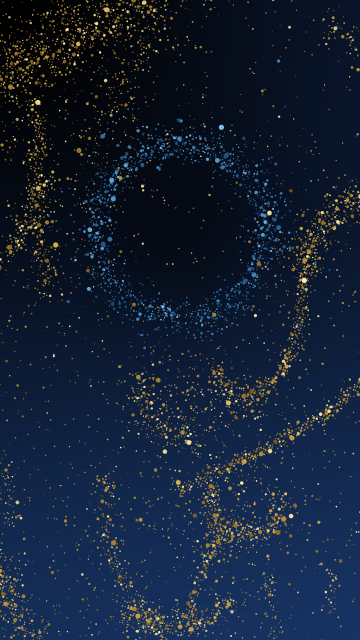
This background is drawn by a WebGL 2 fragment shader. Its source:

```glsl
#version 300 es
precision highp float;
// Gold dust drifting in curved streams and a blue ring of specks on a navy gradient.
// Curves and the ring form density fields; rotated jittered grids of several sizes
// place a round dot wherever a cell's hash falls below the local density.
uniform vec2 u_resolution;
out vec4 outColor;

const vec2 RING_CENTER = vec2(0.284, 0.640);
const float RING_RADIUS = 0.129;

float hash(vec2 p, float seed) {
  vec3 q = fract(vec3(p.xyx + seed * 7.31) * vec3(0.1031, 0.1030, 0.0973));
  q += dot(q, q.yzx + 33.33);
  return fract((q.x + q.y) * q.z);
}

float noise(vec2 p) {
  vec2 i = floor(p), f = fract(p);
  f = f * f * (3.0 - 2.0 * f);
  vec2 e = vec2(0.0, 1.0);
  return mix(mix(hash(i, 1.0), hash(i + e.yx, 1.0), f.x),
             mix(hash(i + e.xy, 1.0), hash(i + e.yy, 1.0), f.x), f.y);
}

float segmentDistance(vec2 p, vec2 a, vec2 b) {
  vec2 ab = b - a;
  return length(p - a - ab * clamp(dot(p - a, ab) / dot(ab, ab), 0.0, 1.0));
}

// Density around a quadratic curve: a dense core with a faint halo
float stream(vec2 p, vec2 a, vec2 b, vec2 c, float width, float weight) {
  float d = 10.0;
  vec2 last = a;
  for (int i = 1; i <= 6; i++) {
    float t = float(i) / 6.0;
    vec2 next = mix(mix(a, b, t), mix(b, c, t), t);
    d = min(d, segmentDistance(p, last, next));
    last = next;
  }
  d /= width;
  return weight * (exp(-d * d) + 0.13 * exp(-d * 0.6));
}

float blob(vec2 p, vec2 center, vec2 size) {
  vec2 q = (p - center) / size;
  return exp(-dot(q, q));
}

float goldDensity(vec2 p) {
  // Upper left cloud and strands
  float g = stream(p, vec2(0.0, 0.88), vec2(0.08, 0.93), vec2(0.21, 1.0), 0.042, 0.45);
  g += stream(p, vec2(0.055, 0.84), vec2(0.078, 0.68), vec2(0.0, 0.58), 0.011, 0.5);
  g += stream(p, vec2(0.07, 0.72), vec2(0.06, 0.64), vec2(0.07, 0.55), 0.018, 0.3);
  g += stream(p, vec2(0.25, 0.98), vec2(0.2, 0.88), vec2(0.14, 0.76), 0.022, 0.18);
  // Right hand sweep
  g += stream(p, vec2(0.52, 0.96), vec2(0.55, 0.95), vec2(0.565, 0.92), 0.012, 0.35);
  g += stream(p, vec2(0.57, 0.695), vec2(0.49, 0.66), vec2(0.475, 0.585), 0.018, 0.75);
  g += stream(p, vec2(0.472, 0.59), vec2(0.485, 0.42), vec2(0.385, 0.375), 0.008, 0.7);
  g += stream(p, vec2(0.41, 0.385), vec2(0.35, 0.365), vec2(0.34, 0.42), 0.011, 0.6);
  g += stream(p, vec2(0.22, 0.40), vec2(0.22, 0.33), vec2(0.29, 0.32), 0.018, 0.45);
  g += stream(p, vec2(0.565, 0.40), vec2(0.50, 0.33), vec2(0.28, 0.235), 0.008, 0.75);
  // Lower loops
  g += stream(p, vec2(0.33, 0.235), vec2(0.335, 0.19), vec2(0.345, 0.165), 0.008, 0.7);
  g += stream(p, vec2(0.34, 0.18), vec2(0.42, 0.13), vec2(0.445, 0.215), 0.010, 0.85);
  g += stream(p, vec2(0.345, 0.16), vec2(0.31, 0.11), vec2(0.295, 0.035), 0.007, 0.8);
  g += stream(p, vec2(0.17, 0.25), vec2(0.155, 0.09), vec2(0.25, 0.02), 0.013, 0.4);
  g += stream(p, vec2(0.20, 0.04), vec2(0.28, 0.0), vec2(0.35, 0.055), 0.016, 0.65);
  g += stream(p, vec2(0.42, 0.10), vec2(0.42, 0.06), vec2(0.43, 0.01), 0.010, 0.35);
  g += stream(p, vec2(0.522, 0.10), vec2(0.515, 0.08), vec2(0.512, 0.05), 0.008, 0.35);
  // Left edge puffs
  g += stream(p, vec2(0.0, 0.10), vec2(0.02, 0.06), vec2(0.05, 0.0), 0.022, 0.45);
  g += stream(p, vec2(0.0, 0.27), vec2(0.015, 0.23), vec2(0.02, 0.19), 0.016, 0.25);
  // Loose haze
  g += 0.16 * blob(p, vec2(0.32, 0.37), vec2(0.09, 0.05));
  g += 0.14 * blob(p, vec2(0.36, 0.19), vec2(0.09, 0.07));
  g *= 0.55 + 0.9 * noise(p * 45.0);
  return g + 0.012 + 0.018 * smoothstep(0.6, 0.2, p.y);
}

float ringDensity(vec2 p) {
  float d = length(p - RING_CENTER) - RING_RADIUS;
  float spread = d < 0.0 ? 0.012 : 0.024;
  return 0.5 * exp(-d * d / (spread * spread)) + 0.14 * exp(-abs(d) / (spread * 1.5));
}

// One grid of dots; a higher focus keeps dots nearer the stream cores
vec3 addDots(vec3 color, vec2 p, float cell, float angle, float focus, float amount) {
  mat2 turn = mat2(cos(angle), sin(angle), -sin(angle), cos(angle));
  vec2 q = turn * p / cell, id = floor(q);
  vec2 center = id + 0.3 + 0.4 * vec2(hash(id, angle), hash(id, angle + 3.0));
  vec2 spot = center * cell * turn;
  float gold = goldDensity(spot), ring = ringDensity(spot);
  float chance = amount * pow(min(gold + ring, 1.0), focus);
  float size = hash(id, angle + 5.0), tone = hash(id, angle + 8.0);
  float radius = cell * mix(0.13, 0.30, size);
  float cover = clamp((radius - length(q - center) * cell) * u_resolution.y + 0.5, 0.0, 1.0);
  cover *= step(hash(id, angle + 11.0), chance) * mix(0.6, 1.0, size);
  vec3 goldTone = mix(vec3(0.55, 0.39, 0.10), vec3(0.94, 0.77, 0.36), tone);
  goldTone = mix(goldTone, vec3(1.0, 0.94, 0.68), smoothstep(0.72, 0.95, tone));
  vec3 blueTone = mix(vec3(0.12, 0.34, 0.56), vec3(0.48, 0.78, 0.96), tone * tone);
  float isBlue = step(hash(id, angle + 14.0), ring / (ring + gold));
  return mix(color, mix(goldTone, blueTone, isBlue), cover);
}

vec3 backdrop(vec2 p) {
  vec3 color = mix(vec3(0.038, 0.085, 0.172), vec3(0.085, 0.190, 0.365), smoothstep(0.72, -0.05, p.y));
  float corner = length(p - vec2(0.0, 1.0)) / 0.38;
  color *= 1.0 - exp(-corner * corner);
  color *= 1.0 - 0.42 * blob(p, RING_CENTER, vec2(0.15));
  return color * (0.94 + 0.22 * p.x);
}

void main() {
  vec2 p = gl_FragCoord.xy / u_resolution.y;
  p.x += 0.5 * (0.5625 - u_resolution.x / u_resolution.y);
  vec3 color = backdrop(p);
  color = addDots(color, p, 0.0042, 0.35, 0.9, 0.75);
  color = addDots(color, p, 0.0062, 1.10, 1.0, 0.70);
  color = addDots(color, p, 0.0090, 2.05, 1.2, 0.75);
  color = addDots(color, p, 0.0135, 2.70, 1.5, 0.65);
  outColor = vec4(color, 1.0);
}
```
